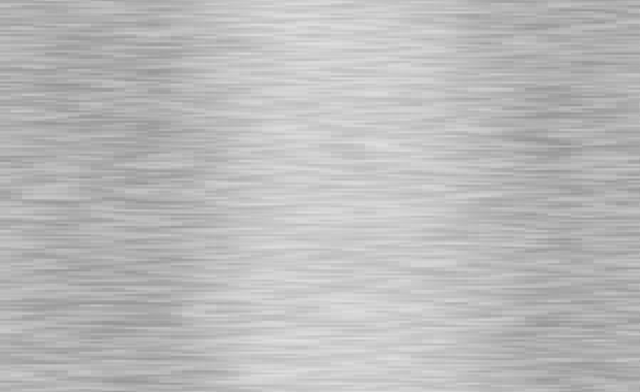
Reproduce this texture procedurally as a Shadertoy shader.

```glsl
// Brushed steel sheet: fine horizontal streaks under a soft vertical sheen.

const float COLUMNS = 56.0;      // faint facets across the width
const float SIDE_GREY = 0.686;
const float SHEEN_GREY = 0.808;

float hash(vec2 p) {
    return fract(sin(dot(p, vec2(127.1, 311.7))) * 43758.5453);
}

// Smooth random values along one row, shifted so that rows do not line up
float rowNoise(float x, float row, float seed) {
    x += 17.0 * hash(vec2(row, seed));
    float cell = floor(x);
    float blend = smoothstep(0.0, 1.0, x - cell);
    return mix(hash(vec2(cell, row + seed)), hash(vec2(cell + 1.0, row + seed)), blend);
}

// Thin streaks, centred on zero; scale = cells across and rows up
float streaks(vec2 uv, vec2 scale, float seed) {
    float y = uv.y * scale.y;
    float row = floor(y);
    float blend = smoothstep(0.0, 1.0, y - row);
    float x = uv.x * scale.x;
    return mix(rowNoise(x, row, seed), rowNoise(x, row + 1.0, seed), blend) - 0.5;
}

// Weight of the bright band, slightly wider towards the bottom
float sheenBand(vec2 uv) {
    float rise = smoothstep(0.22, 0.46, uv.x);
    float fall = 1.0 - smoothstep(0.58, 0.88, uv.x + 0.04 * (uv.y - 0.5));
    return rise * fall;
}

// Step along x with short soft joints between the facets
float facet(float x, float count) {
    float t = x * count;
    return (floor(t) + smoothstep(0.88, 1.0, fract(t))) / count;
}

float brushing(vec2 uv) {
    float fine = streaks(uv, vec2(24.0, 190.0), 3.0);
    float medium = streaks(uv, vec2(15.0, 124.0), 41.0);
    float broad = streaks(uv, vec2(8.0, 58.0), 73.0);
    return 0.135 * fine + 0.08 * medium + 0.022 * broad;
}

void mainImage(out vec4 fragColor, in vec2 fragCoord) {
    vec2 uv = fragCoord / iResolution.xy;
    vec2 facetUv = vec2(facet(uv.x, COLUMNS), uv.y);

    // Sheen, with a little extra light near both side edges
    float band = sheenBand(uv);
    float grey = mix(SIDE_GREY, SHEEN_GREY, band);
    grey += 0.02 * (1.0 - smoothstep(0.0, 0.12, uv.x));
    grey += 0.01 * smoothstep(0.88, 1.0, uv.x);

    // Slow cloudy variation, then the brush marks, calmer in the bright band
    grey += 0.015 * streaks(uv, vec2(4.0, 6.0), 97.0);
    grey += brushing(facetUv) * mix(1.0, 0.72, band);

    fragColor = vec4(vec3(clamp(grey, 0.0, 1.0)), 1.0);
}
```
